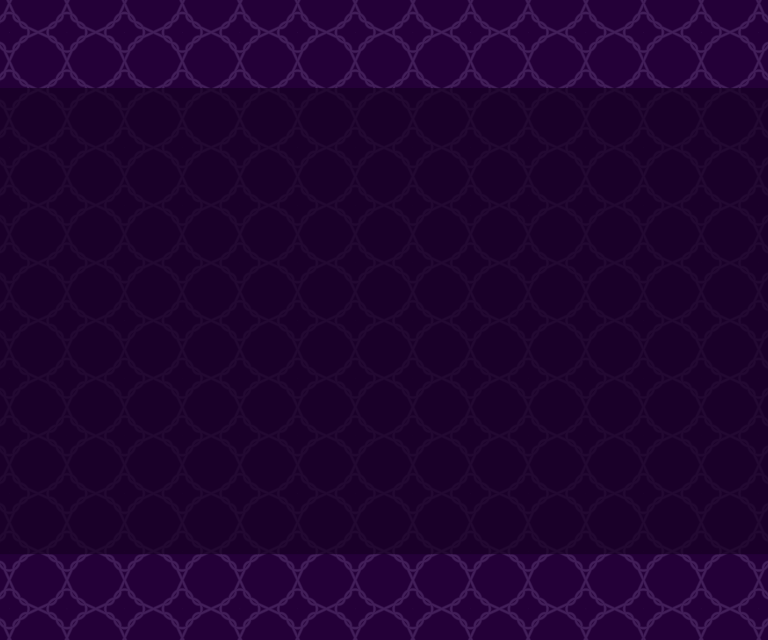
This pattern is drawn by a WebGL 1 fragment shader. Its source:

```glsl
precision highp float;
// Interlaced quatrefoil lattice in dark purple, with brighter bands at top and bottom.

uniform vec2 u_resolution;

float segmentDistance(vec2 p, vec2 a, vec2 b) {
  vec2 ab = b - a;
  return length(p - a - ab * clamp(dot(p - a, ab) / dot(ab, ab), 0.0, 1.0));
}

float ringDistance(vec2 p, vec2 center, float radius) {
  return abs(length(p - center) - radius);
}

// Distance to the tracery in a unit cell centred on a quatrefoil.
float traceryDistance(vec2 p) {
  // Fold the cell onto one octant.
  p = abs(p);
  if (p.x > p.y) p = p.yx;

  // Rounded lobe of the quatrefoil.
  float lobe = ringDistance(p, vec2(0.0, 0.155), 0.18);

  // Straight strands that cross midway between neighbours.
  float strand = segmentDistance(p, vec2(0.0, 0.5), vec2(0.08, 0.325));

  // Inner curve that closes a small leaf loop against the lobe.
  float leaf = ringDistance(p, vec2(0.183, 0.293), 0.108);
  if (dot(p - vec2(0.1325, 0.255), vec2(0.8, 0.6)) > 0.0) leaf = 1.0;

  return min(lobe, min(strand, leaf));
}

void main() {
  // Square cells, counted across the canvas width.
  float cellsAcross = 13.32;
  float pixel = cellsAcross / u_resolution.x;
  vec2 cell = fract(gl_FragCoord.xy * pixel - vec2(0.161, 0.54) + 0.5) - 0.5;
  float line = smoothstep(-pixel, pixel, 0.022 - traceryDistance(cell));

  // Dim panel between the two bright bands.
  float height = gl_FragCoord.y / u_resolution.y;
  float edge = 0.5 / u_resolution.y;
  float panel = smoothstep(0.134 - edge, 0.134 + edge, height)
              * (1.0 - smoothstep(0.8625 - edge, 0.8625 + edge, height));

  vec3 ground = mix(vec3(0.14, 0.0, 0.22), vec3(0.10, 0.0, 0.16), panel);
  vec3 thread = mix(vec3(0.26, 0.12, 0.35), vec3(0.137, 0.035, 0.197), panel);
  gl_FragColor = vec4(mix(ground, thread, line), 1.0);
}
```
